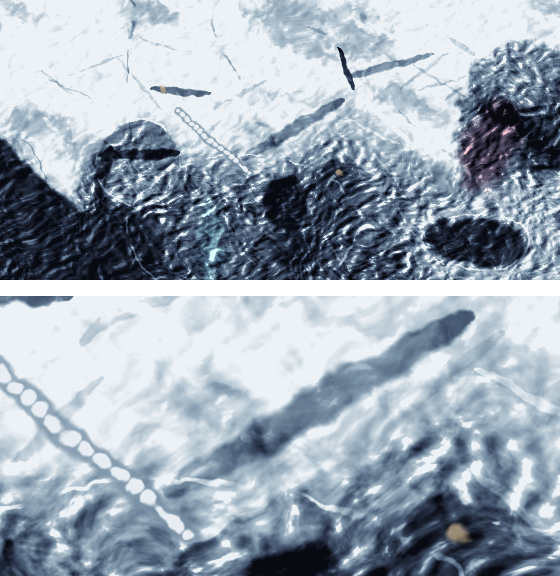
Top: the whole. Bottom: its middle third, enlarged.
Give the GLSL for this texture, as a WebGL 2 fragment shader.

```glsl
#version 300 es
precision highp float;
uniform vec2 u_resolution;
out vec4 fragColor;

float hash(vec2 p) {
  vec3 q = fract(p.xyx * 0.1031);
  q += dot(q, q.yzx + 33.33);
  return fract((q.x + q.y) * q.z);
}
float noise(vec2 p) {
  vec2 i = floor(p), f = fract(p);
  f = f * f * (3.0 - 2.0 * f);
  return mix(mix(hash(i), hash(i + vec2(1, 0)), f.x),
             mix(hash(i + vec2(0, 1)), hash(i + vec2(1, 1)), f.x), f.y);
}
float fbm(vec2 p) {
  float sum = 0.0, amp = 0.53;
  for (int i = 0; i < 4; i++, amp *= 0.5) {
    sum += amp * noise(p);
    p = mat2(1.6, 1.2, -1.2, 1.6) * p + 7.3;
  }
  return sum;
}
vec2 turn(vec2 p, float a) {
  return mat2(cos(a), -sin(a), sin(a), cos(a)) * p;
}
float blob(vec2 p, vec2 c, vec2 r, float soft) {
  return 1.0 - smoothstep(-soft, soft, length((p - c) / r) - 1.0);
}
float rim(vec2 p, vec2 c, vec2 r, float w) {
  return 1.0 - smoothstep(w * 0.3, w, abs(length((p - c) / r) - 1.0) * min(r.x, r.y));
}
// x: distance to the segment, y: position along it
vec2 segment(vec2 p, vec2 a, vec2 b) {
  vec2 d = b - a;
  float h = clamp(dot(p - a, d) / dot(d, d), 0.0, 1.0);
  return vec2(length(p - a - d * h), h);
}
float stroke(vec2 p, vec2 a, vec2 b, float w) {
  vec2 s = segment(p, a, b);
  w *= 0.35 + 0.65 * sqrt(4.0 * s.y * (1.0 - s.y));
  return 1.0 - smoothstep(w * 0.5, w, s.x);
}
float bump(float x, float c, float w) {
  return exp(-(x - c) * (x - c) / (w * w));
}
// Random straight crystals, alternately pale and dark
float needles(vec2 p) {
  float sum = 0.0;
  for (float k = 0.0; k < 36.0; k++) {
    vec2 c = vec2(0.1 + 1.6 * hash(vec2(k, 1)), 0.3 + 0.6 * hash(vec2(k, 2)));
    float a = mix(0.55, 2.5, step(0.4, hash(vec2(k, 3)))) + 0.5 * hash(vec2(k, 4)) - 0.25;
    vec2 d = vec2(cos(a), sin(a)) * (0.03 + 0.09 * hash(vec2(k, 5)));
    sum += (mod(k, 2.0) * 2.0 - 1.0) * stroke(p, c - d, c + d, 0.005 + 0.007 * hash(vec2(k, 6)));
  }
  return sum;
}
vec3 iceColor(float t) {
  vec3 ramp[6] = vec3[6](vec3(0.03, 0.04, 0.07), vec3(0.15, 0.19, 0.27), vec3(0.29, 0.36, 0.46),
                         vec3(0.48, 0.57, 0.65), vec3(0.69, 0.76, 0.81), vec3(0.93, 0.95, 0.965));
  t = clamp(t, 0.0, 1.0) * 5.0;
  int i = min(int(t), 4);
  return mix(ramp[i], ramp[i + 1], t - float(i));
}

void main() {
  vec2 p = gl_FragCoord.xy / u_resolution.y;
  vec2 warp = vec2(fbm(p * 5.0), fbm(p * 5.0 + 17.0)) - 0.5;
  vec2 ragged = vec2(fbm(p * 38.0), fbm(p * 38.0 + 9.0)) - 0.5;
  vec2 q = p + warp * 0.16 + ragged * 0.06, s = p + warp * 0.05 + ragged * 0.016;

  // Snowy top over a dark bed
  float shore = 0.43 + 0.08 * bump(q.x, 0.0, 0.12) - 0.15 * bump(q.x, 0.25, 0.09)
              + 0.1 * bump(q.x, 0.5, 0.14) + 0.05 * bump(q.x, 1.2, 0.14) - 0.07 * bump(q.x, 1.7, 0.25);
  float depth = shore - q.y, bed = smoothstep(-0.13, 0.12, depth);
  float t = mix(1.03, 0.43, bed) - 0.15 * smoothstep(0.12, 0.4, depth);
  t = mix(t, 0.7, blob(q, vec2(1.85, 0.14), vec2(0.42, 0.24), 0.35));

  // Stones and hollows under the ice
  float rock = smoothstep(-0.01, 0.02, 0.52 - 0.95 * s.x - s.y);
  t = mix(t, 0.09, max(rock, blob(q, vec2(0.38, 0.07), vec2(0.22, 0.2), 0.12)));
  vec2 hood = vec2(0.5, 0.42), hoodSize = vec2(0.145, 0.16);
  t = mix(t, 0.52, blob(s, hood, hoodSize, 0.05));
  t = mix(t, 0.08, max(stroke(s, vec2(0.37, 0.44), vec2(0.64, 0.46), 0.024),
                       stroke(s, vec2(0.4, 0.47), vec2(0.35, 0.26), 0.028)));
  t = mix(t, 0.24, blob(s, vec2(1.2, 0.29), vec2(0.09, 0.13), 0.15));
  t = mix(t, 0.04, blob(s, vec2(1.02, 0.28), vec2(0.075, 0.1), 0.12));
  t = mix(t, 0.1, blob(s, vec2(1.05, 0.11), vec2(0.1, 0.07), 0.2));
  t = mix(t, 0.12, blob(turn(s - vec2(1.7, 0.14), -0.1), vec2(0), vec2(0.18, 0.085), 0.15));
  float shelf = blob(q, vec2(1.9, 0.57), vec2(0.27, 0.25), 0.08);
  t = mix(t, 0.58, shelf);
  t = mix(t, 0.22, blob(q, vec2(1.95, 0.52), vec2(0.14, 0.14), 0.3));
  float rust = blob(q, vec2(1.76, 0.47), vec2(0.1, 0.14), 0.3);
  t = mix(t, 0.26, rust);

  // Slanted slabs and frost columns
  t = mix(t, 0.48, 0.85 * stroke(s, vec2(0.88, 0.44), vec2(1.22, 0.63), 0.027));
  t = mix(t, 0.9, 0.8 * stroke(s, vec2(0.9, 0.38), vec2(1.27, 0.61), 0.014));
  t = mix(t, 0.6, stroke(s, vec2(1.24, 0.72), vec2(1.55, 0.81), 0.02));
  t = mix(t, 0.2, stroke(s, vec2(1.2, 0.83), vec2(1.26, 0.67), 0.016));
  t = mix(t, 0.45, stroke(s, vec2(0.54, 0.68), vec2(0.76, 0.67), 0.014));
  float frost = blob(q, vec2(0.76, 0.12), vec2(0.04, 0.17), 0.5);
  t = mix(t, 0.58, frost * 0.7);

  // Wrinkled relief, streaks and cloudy shade
  float rough = mix(0.2, 1.0, max(bed, shelf * 0.8)) * mix(0.45, 1.0, smoothstep(0.05, 0.4, t));
  vec2 f = turn(p, 0.4) * vec2(34.0, 48.0) + warp * 5.0;
  float relief = fbm(f) - fbm(f + vec2(0.4, -0.45));
  float streak = fbm(turn(s, 0.55) * vec2(16.0, 60.0)) - 0.5;
  t += rough * (1.25 * relief + 0.5 * streak + 0.35 * smoothstep(0.14, 0.3, relief));
  t -= (1.0 - bed) * 0.3 * smoothstep(0.52, 0.8, fbm(turn(q, -0.5) * vec2(4.0, 11.0)));

  // Cracks, rims and needles
  float crack = 1.0 - smoothstep(0.002, 0.012, abs(noise(s * 3.2 + 4.0) - 0.5));
  t -= 0.3 * crack * (1.0 - bed) * smoothstep(0.3, 0.6, noise(p * 19.0));
  float edge = max(rim(s, hood, hoodSize, 0.005), rim(s, vec2(0.87, 0.18), vec2(0.41, 0.27), 0.004));
  edge = max(edge, rim(s, vec2(1.7, 0.14), vec2(0.19, 0.1), 0.004));
  t += 0.35 * edge * smoothstep(0.3, 0.6, noise(p * 21.0)) + 0.16 * needles(s);

  // Beaded bar
  vec2 bar = segment(s, vec2(0.63, 0.61), vec2(0.9, 0.39));
  t = mix(t, 0.6, 0.8 * (1.0 - smoothstep(0.01, 0.018, bar.x)));
  float bead = length(vec2(bar.x / 0.009, (fract(bar.y * 13.0 + 2.0 * warp.x) - 0.5) * 1.9));
  t = mix(t, 0.98, 1.0 - smoothstep(0.7, 1.1, bead));

  // Mineral tints
  vec3 color = iceColor(t) * mix(vec3(1), vec3(1.2, 0.88, 0.9), rust);
  color *= mix(vec3(1), vec3(0.93, 1.06, 1.04), frost);
  float grain = max(blob(s, vec2(1.21, 0.375), vec2(0.012), 0.4), blob(s, vec2(0.58, 0.68), vec2(0.011), 0.4));
  fragColor = vec4(mix(color, vec3(0.8, 0.7, 0.55), 0.7 * grain), 1.0);
}
```
